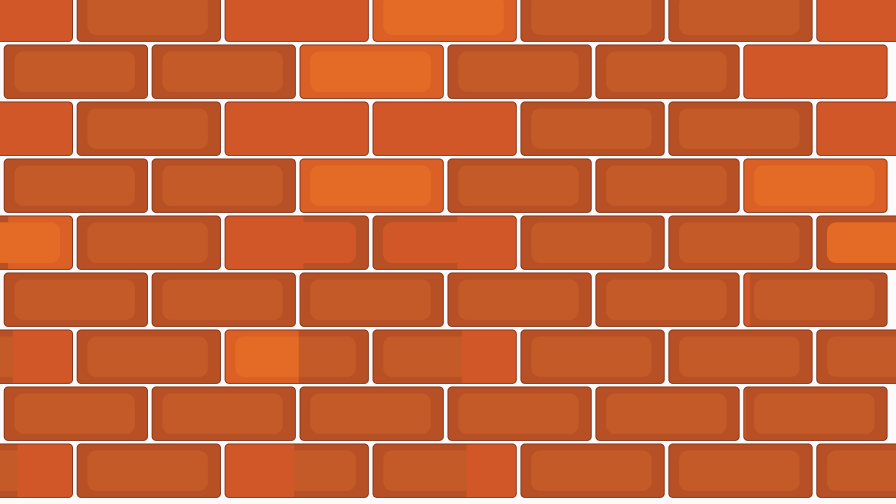
Write a Shadertoy shader that draws this pattern.

```glsl
// Signed distance to a rounded rectangle
float roundedBox(vec2 p, vec2 halfSize, float radius) {
    vec2 q = abs(p) - halfSize + radius;
    return length(max(q, 0.0)) + min(max(q.x, q.y), 0.0) - radius;
}

float coverage(float dist, float pixel) {
    return clamp(0.5 - dist / pixel, 0.0, 1.0);
}

// Bit set of the bright orange bricks in each course, bottom to top
const int ORANGE[9] = int[9](0, 0, 4, 0, 65, 36, 0, 4, 8);

void mainImage(out vec4 fragColor, in vec2 fragCoord) {
    float pixel = 1.0 / iResolution.y;
    vec2 uv = fragCoord * pixel;
    vec2 pitch = vec2(0.2935, 0.1131);

    // Running bond: alternate courses shift by half a brick
    float row = floor((uv.y - 0.0095) / pitch.y);
    bool oddRow = mod(row, 2.0) > 0.5;
    vec2 grid = (uv - vec2(oddRow ? 0.0037 : -0.145, 0.0095)) / pitch;
    float col = floor(grid.x);
    vec2 p = (fract(grid) - 0.5) * pitch;

    float brick = roundedBox(p, vec2(0.1431, 0.0540), 0.009);
    float panel = coverage(roundedBox(p + vec2(0.0023, 0.0), vec2(0.1195, 0.0402), 0.018), pixel);

    // Ordinary brown brick
    vec3 brownFrame = vec3(0.72, 0.312, 0.148);
    vec3 brownPanel = vec3(0.77, 0.352, 0.152);
    vec3 brown = mix(brownFrame, brownPanel, panel);

    // Every third brick is accented, flat red or bright orange
    bool accented = oddRow ? mod(col, 3.0) == 2.0 : mod(col, 3.0) == 0.0 || col == 2.0;
    int course = int(clamp(row, 0.0, 8.0));
    bool orange = (ORANGE[course] & (1 << int(clamp(col, 0.0, 7.0)))) != 0;
    vec3 accent = orange
        ? mix(vec3(0.86, 0.375, 0.15), vec3(0.89, 0.42, 0.145), panel)
        : vec3(0.82, 0.342, 0.16);

    // Brown overpainting on the lower courses, narrowing upward
    float across = abs(mod(uv.x - 0.7546 + 0.4455, 0.891) - 0.4455);
    float patched = row < 4.5 ? coverage(across - 0.171 + 0.0046 * row, pixel) : 0.0;
    if (row == 4.0) patched *= 1.0 - panel;
    vec3 face = accented ? mix(accent, brown, patched) : brown;

    // Thin dark outline, then white mortar
    face = mix(vec3(0.52, 0.20, 0.10), face, coverage(brick + 0.0019, pixel));
    float inside = coverage(brick, pixel);
    if (row < 0.0 || (oddRow && col > 5.5)) inside = 0.0;
    fragColor = vec4(mix(vec3(0.99, 0.98, 0.98), face, inside), 1.0);
}
```
